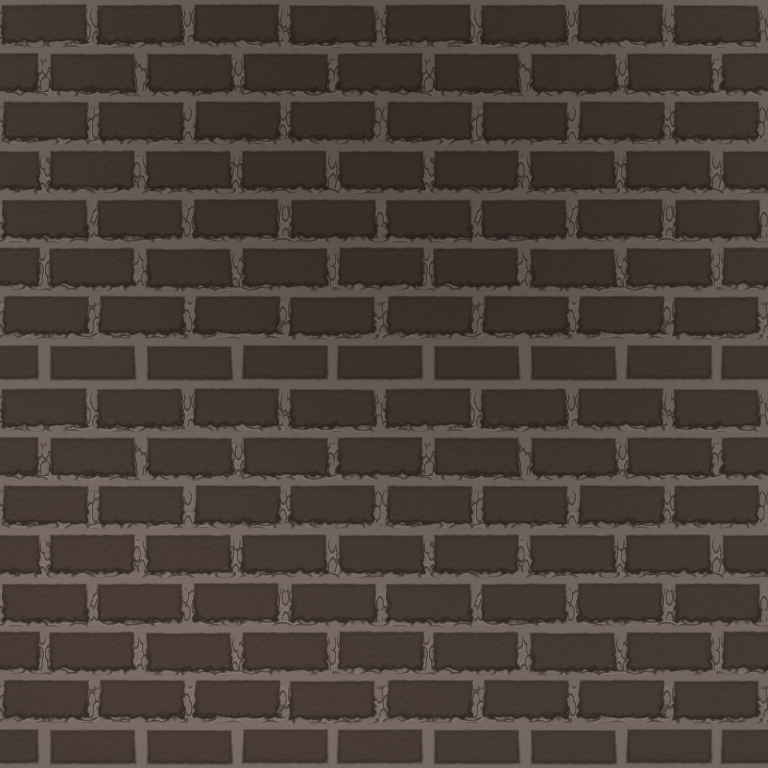
This texture is drawn by a WebGL 2 fragment shader. Its source:

```glsl
#version 300 es
precision highp float;
// Dark brick wall in running bond with pale, crumbly mortar under uneven light.
// Each brick is a box distance whose rim is chipped by cellular noise; contours
// of the same noise form curls in the joints. A tile of 4 by 8 bricks repeats.

#define TILES 2.0              // tiles across and down
#define COLUMNS 4.0            // bricks across one tile
#define ROW_PITCH 0.1268       // course height; the last course takes the rest
#define BRICK_SIZE vec2(0.219, 0.0964)
#define LAST_HEIGHT 0.086
#define FIRST_CORNER vec2(0.0075, 0.013)
#define CHIPPING 0.013
#define GRAIN 0.045
#define BRICK_COLOR vec3(0.250, 0.208, 0.184)
#define EDGE_COLOR vec3(0.165, 0.128, 0.108)
#define MORTAR_COLOR vec3(0.418, 0.376, 0.348)

uniform vec2 u_resolution;
out vec4 fragColor;

vec2 hash2(vec2 p) {
    vec2 k = vec2(dot(p, vec2(127.1, 311.7)), dot(p, vec2(269.5, 183.3)));
    return fract(sin(k) * 43758.545);
}

// Distance to the nearest scattered point; wraps after 'cells' cells
float cellular(vec2 tile, vec2 cells) {
    vec2 p = tile * cells;
    vec2 base = floor(p);
    float nearest = 2.0;
    for (int y = -1; y <= 1; y++) {
        for (int x = -1; x <= 1; x++) {
            vec2 cell = base + vec2(x, y);
            vec2 point = cell + hash2(floor(mod(cell + 0.5, cells)));
            nearest = min(nearest, distance(p, point));
        }
    }
    return nearest;
}

float boxDistance(vec2 p, vec2 halfSize) {
    vec2 q = abs(p) - halfSize;
    return length(max(q, 0.0)) + min(max(q.x, q.y), 0.0);
}

// Thin line where the noise crosses a level
float contour(float value, float level, float width) {
    return 1.0 - smoothstep(width * 0.4, width, abs(value - level));
}

// Dim above the centre, brighter at the rim and at lower left
float lighting(vec2 uv) {
    float rim = smoothstep(0.05, 0.75, distance(uv, vec2(0.53, 0.76)));
    float glow = exp(-7.0 * dot(uv - vec2(0.3, 0.28), uv - vec2(0.3, 0.28)));
    return 0.85 + 0.22 * rim + 0.08 * glow;
}

void main() {
    vec2 uv = gl_FragCoord.xy / u_resolution;
    vec2 tile = fract(vec2(uv.x, 1.0 - uv.y) * TILES);
    float soft = max(0.0035, TILES / u_resolution.y);

    // Course and brick: y runs downward, odd courses shift by half a brick
    float row = min(floor(tile.y / ROW_PITCH), 7.0);
    bool lastRow = row > 6.5;
    float wear = lastRow ? 0.2 : 1.0;
    vec2 halfSize = 0.5 * vec2(BRICK_SIZE.x, lastRow ? LAST_HEIGHT : BRICK_SIZE.y);
    vec2 center = FIRST_CORNER + halfSize;
    float along = (tile.x - center.x) * COLUMNS + 0.5 - 0.5 * mod(row, 2.0);
    float column = mod(floor(along), COLUMNS);
    vec2 p = vec2((fract(along) - 0.5) / COLUMNS, tile.y - row * ROW_PITCH - center.y);

    // Small shift and lean for each brick
    vec2 vary = hash2(vec2(column, row) + 7.0) - 0.5;
    p += vary * vec2(0.006, 0.004);
    p.x += vary.y * 0.09 * p.y;
    p.y += vary.x * 0.012 * p.x;

    // Chipped outline, roughest along the bottom
    float lower = smoothstep(-0.8, 0.9, p.y / halfSize.y);
    float chips = cellular(tile, vec2(46.0, 54.0)) - 0.45;
    float d = boxDistance(p, halfSize) + wear * CHIPPING * chips * mix(0.2, 1.0, lower);
    float brickMask = 1.0 - smoothstep(-soft, soft, d);

    // Brick face: embossed grain and a shaded bottom and side rim
    vec2 grainCells = vec2(64.0, 88.0);
    float grain = cellular(tile, grainCells) - cellular(tile + vec2(0.003, 0.004), grainCells);
    vec3 brick = BRICK_COLOR * (1.0 + GRAIN * 2.0 * grain);
    float rimShade = smoothstep(-0.014, 0.0, d) * mix(0.3, 0.9, lower);
    brick = mix(brick, EDGE_COLOR, rimShade * mix(0.5, 1.0, wear));

    // Mortar: dark curls and pale ridges beside and below each brick
    float flatCurl = cellular(tile, vec2(19.0, 40.0));
    float tallCurl = cellular(tile, vec2(52.0, 24.0));
    float beside = step(halfSize.x, abs(p.x)) * step(abs(p.y), halfSize.y);
    float curl = mix(flatCurl, tallCurl, beside);
    float below = p.y - halfSize.y;
    float band = smoothstep(-0.9, -0.5, p.y / halfSize.y) * (1.0 - smoothstep(0.008, 0.017, below));
    float worn = band * (lastRow ? 0.0 : 1.0);
    vec3 mortar = MORTAR_COLOR * (1.0 + 0.03 * grain);
    mortar *= 1.0 + 0.08 * worn * contour(curl, 0.62, 0.12);
    mortar = mix(mortar, EDGE_COLOR * 1.25, 0.6 * worn * contour(curl, 0.46, 0.11));
    mortar *= 1.0 - 0.22 * (1.0 - smoothstep(0.0, 0.007, d)) * lower;

    vec3 color = mix(mortar, brick, brickMask) * lighting(uv);
    fragColor = vec4(color, 1.0);
}
```
